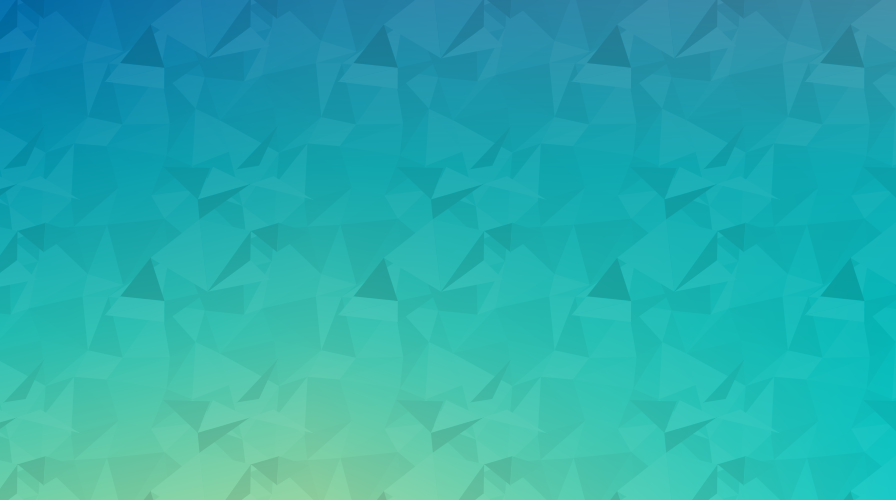
Write a Shadertoy shader that draws this background.

```glsl
// Low-poly backdrop: a blue to teal to lime gradient under faint repeating facets.
// A periodic jittered grid is split into triangles with hashed shades, then the
// strongest facets of the tile are laid on top as antialiased triangles.

const float TILES_ACROSS = 3.84;   // tile repeats over the canvas width
const float GRID = 6.0;            // grid cells along one tile
const float JITTER = 0.76;         // corner displacement in cells
const float SHADE_RANGE = 0.07;    // brightness spread of the small facets

float hash(vec2 p) {
    vec3 q = fract(vec3(p.xyx) * 0.1031);
    q += dot(q, q.yzx + 33.33);
    return fract((q.x + q.y) * q.z);
}

// Grid corner, moved by a hash that repeats with the tile
vec2 corner(vec2 cell) {
    vec2 id = mod(cell, GRID);
    vec2 offset = vec2(hash(id + 3.7), hash(id + 19.3)) - 0.5;
    return cell + offset * JITTER;
}

float cross2(vec2 a, vec2 b) {
    return a.x * b.y - a.y * b.x;
}

float edgeDistance(vec2 p, vec2 a, vec2 b) {
    return cross2(b - a, p - a) / length(b - a);
}

// Antialiased triangle, independent of winding
float triangle(vec2 p, vec2 a, vec2 b, vec2 c, float soft) {
    float winding = sign(cross2(b - a, c - a));
    vec3 d = winding * vec3(edgeDistance(p, a, b), edgeDistance(p, b, c), edgeDistance(p, c, a));
    return smoothstep(-soft, soft, min(d.x, min(d.y, d.z)));
}

// Coverage-weighted shade of the jittered triangle mesh
float meshShade(vec2 p, float soft) {
    vec2 base = floor(p);
    float total = 0.0, weight = 0.0001;
    for (int j = -1; j <= 1; j++)
    for (int i = -1; i <= 1; i++) {
        vec2 cell = base + vec2(i, j);
        vec2 id = mod(cell, GRID);
        vec2 a = corner(cell), b = corner(cell + vec2(1, 0));
        vec2 c = corner(cell + vec2(1, 1)), d = corner(cell + vec2(0, 1));
        bool flip = hash(id + 41.0) > 0.5;
        float first = triangle(p, a, b, flip ? d : c, soft);
        float second = triangle(p, flip ? b : a, c, d, soft);
        total += first * (hash(id + 57.0) - 0.5) + second * (hash(id + 83.0) - 0.5);
        weight += first + second;
    }
    return SHADE_RANGE * total / weight;
}

// Lays one wrapped facet of the unit tile over the current shade
float facet(float shade, vec2 p, vec2 a, vec2 b, vec2 c, float tone, float soft) {
    vec2 centre = (a + b + c) / 3.0;
    vec2 q = p - centre;
    q -= round(q);
    return mix(shade, tone, triangle(q, a - centre, b - centre, c - centre, soft));
}

// Four evenly spaced colours, bottom to top
vec3 ramp(float y, vec3 a, vec3 b, vec3 c, vec3 d) {
    vec3 t = clamp(y * 3.0 - vec3(0, 1, 2), 0.0, 1.0);
    return mix(mix(mix(a, b, t.x), c, t.y), d, t.z);
}

vec3 backdrop(vec2 uv) {
    vec3 left = ramp(uv.y, vec3(.42, .81, .65), vec3(.13, .74, .70), vec3(.02, .60, .69), vec3(.00, .43, .68));
    vec3 middle = ramp(uv.y, vec3(.57, .83, .63), vec3(.25, .77, .69), vec3(.07, .65, .68), vec3(.13, .51, .67));
    vec3 right = ramp(uv.y, vec3(.06, .78, .77), vec3(.02, .73, .73), vec3(.05, .67, .71), vec3(.24, .55, .65));
    vec3 inner = mix(left, middle, clamp(uv.x / 0.35, 0.0, 1.0));
    return mix(inner, right, clamp((uv.x - 0.35) / 0.65, 0.0, 1.0));
}

void mainImage(out vec4 fragColor, in vec2 fragCoord) {
    vec2 uv = fragCoord / iResolution.xy;
    // Tile space starts at the top left, y pointing down
    float scale = TILES_ACROSS / iResolution.x;
    vec2 p = vec2(fragCoord.x, iResolution.y - fragCoord.y) * scale;
    float soft = 0.7 * scale;
    float s = meshShade(p * GRID, soft * GRID);

    // Corners shared by the large facets
    vec2 peak = vec2(.645, 1.105), foot = vec2(.705, 1.29), heel = vec2(.515, 1.27);
    vec2 hub = vec2(1.075, .99), root = vec2(.89, 1.25), ridge = vec2(.855, .94);
    vec2 notch = vec2(.847, .855), crest = vec2(1.07, .79), gem = vec2(1.187, 1.08);
    vec2 gemTop = vec2(1.195, .955), gemSide = vec2(1.323, .995), bend = vec2(1.073, 1.115);
    vec2 tail = vec2(.45, 1.35), drop = vec2(.705, 1.38);

    // Pale planes
    s = facet(s, p, ridge, root, peak, .030, soft);
    s = facet(s, p, hub, root, ridge, .015, soft);
    s = facet(s, p, heel, foot, tail, .045, soft);
    s = facet(s, p, foot, drop, tail, .050, soft);
    s = facet(s, p, notch, vec2(.913, .715), crest, .040, soft);
    s = facet(s, p, crest, vec2(1.173, .755), vec2(1.34, .855), .045, soft);
    s = facet(s, p, bend, vec2(1.157, 1.198), root, .040, soft);

    // Dark planes and slivers
    s = facet(s, p, peak, heel, foot, -.090, soft);
    s = facet(s, p, notch, crest, ridge, -.070, soft);
    s = facet(s, p, hub, gemTop, gem, -.070, soft);
    s = facet(s, p, gemTop, gemSide, gem, -.035, soft);
    s = facet(s, p, root, hub, bend, -.060, soft);
    s = facet(s, p, root, drop, foot, -.030, soft);
    s = facet(s, p, vec2(.19, .54), vec2(.015, .725), vec2(.11, .71), -.050, soft);
    s = facet(s, p, vec2(.70, .715), vec2(.90, .72), notch, -.045, soft);

    // Pale facets lift towards white, dark ones deepen the gradient
    vec3 colour = backdrop(uv);
    colour = s > 0.0 ? mix(colour, vec3(1), s * 1.4) : colour * (1.0 + s * 1.3);
    fragColor = vec4(colour, 1.0);
}
```
